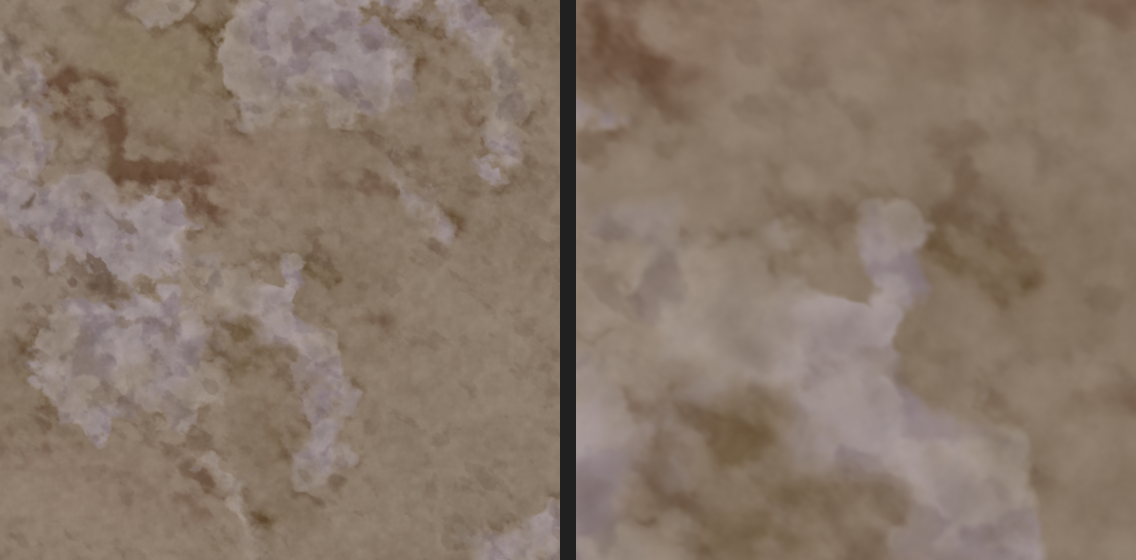
Left: the whole. Right: its middle third, enlarged.
A three.js fragment shader for this texture:

```glsl
varying vec2 vUv;

float hash(vec2 p) {
  vec3 q = fract(vec3(p.xyx) * 0.1031);
  q += dot(q, q.yzx + 33.33);
  return fract((q.x + q.y) * q.z);
}

float noise(vec2 p) {
  vec2 i = floor(p), f = fract(p);
  f = f * f * (3.0 - 2.0 * f);
  return mix(mix(hash(i), hash(i + vec2(1.0, 0.0)), f.x),
             mix(hash(i + vec2(0.0, 1.0)), hash(i + 1.0), f.x), f.y);
}

float fbm(vec2 p) {
  float sum = 0.0, amp = 0.5;
  for (int i = 0; i < 4; i++) {
    sum += amp * noise(p);
    p = mat2(1.6, 1.2, -1.2, 1.6) * p + 7.3;
    amp *= 0.5;
  }
  return sum / 0.9375;
}

float capsule(vec2 p, vec2 a, vec2 b, float r) {
  vec2 pa = p - a, ba = b - a;
  return length(pa - ba * clamp(dot(pa, ba) / dot(ba, ba), 0.0, 1.0)) - r;
}

float spot(vec2 p, vec2 c, vec2 size) {
  vec2 d = (p - c) / size;
  return exp(-dot(d, d));
}

// Lichen colony: two lobes, a bridge, a drooping tail and a thin streak
float colony(vec2 p) {
  float d = capsule(p, vec2(0.15, 0.38), vec2(0.16, 0.32), 0.085);
  d = min(d, capsule(p, vec2(0.28, 0.41), vec2(0.32, 0.31), 0.078));
  d = min(d, capsule(p, vec2(0.36, 0.50), vec2(0.49, 0.46), 0.042));
  d = min(d, capsule(p, vec2(0.50, 0.43), vec2(0.57, 0.35), 0.034));
  d = min(d, capsule(p, vec2(0.59, 0.30), vec2(0.57, 0.17), 0.034));
  d = min(d, capsule(p, vec2(0.52, 0.47), vec2(0.54, 0.53), 0.016));
  d = min(d, capsule(p, vec2(0.38, 0.17), vec2(0.44, 0.10), 0.010));
  return min(d, capsule(p, vec2(0.44, 0.10), vec2(0.45, 0.03), 0.016));
}

// Stained hollows that sit around a colony
float hollows(vec2 p) {
  float s = 1.2 * spot(p, vec2(0.43, 0.38), vec2(0.05, 0.055));
  s += spot(p, vec2(0.06, 0.39), vec2(0.025, 0.03));
  s += 0.9 * spot(p, vec2(0.08, 0.29), vec2(0.022, 0.035));
  s += spot(p, vec2(0.57, 0.50), vec2(0.022, 0.03));
  s += 0.8 * spot(p, vec2(0.50, 0.23), vec2(0.035, 0.04));
  s += spot(p, vec2(0.49, 0.06), vec2(0.025, 0.035));
  s += 0.6 * spot(p, vec2(0.33, 0.12), vec2(0.07, 0.04));
  return s + 0.6 * spot(p, vec2(0.67, 0.43), vec2(0.035, 0.02));
}

void main() {
  vec2 uv = vUv;
  vec2 warp = vec2(fbm(uv * 22.0), fbm(uv * 22.0 + 41.0)) - 0.5;
  vec2 p = uv + warp * 0.09;
  vec2 shifted = p - vec2(0.32, 0.55);
  float cloud = fbm(uv * 6.0 + 3.0);
  float mottle = fbm(uv * 30.0 + 19.0);
  float grain = fbm(uv * 70.0);
  vec2 slant = vec2(0.8 * uv.x - 0.6 * uv.y, 0.6 * uv.x + 0.8 * uv.y);
  float streaks = fbm(slant * vec2(24.0, 36.0));

  // Weathered tan stone with olive, pink and grey tints
  vec3 color = mix(vec3(0.50, 0.43, 0.36), vec3(0.56, 0.495, 0.43),
                   smoothstep(0.2, 0.7, 0.55 * cloud + 0.45 * mottle));
  color = mix(color, vec3(0.52, 0.455, 0.34), 0.6 * spot(p, vec2(0.26, 0.88), vec2(0.14, 0.09)));
  color = mix(color, vec3(0.57, 0.47, 0.41), 0.6 * spot(p, vec2(0.43, 0.70), vec2(0.14, 0.07)));
  color = mix(color, vec3(0.57, 0.49, 0.44), 0.5 * spot(p, vec2(0.17, 0.12), vec2(0.20, 0.10)));
  color = mix(color, vec3(0.53, 0.48, 0.42), 0.5 * spot(p, vec2(0.88, 0.18), vec2(0.16, 0.14)));
  color = mix(color, vec3(0.56, 0.50, 0.46), 0.8 * spot(p, vec2(0.08, 0.53), vec2(0.15, 0.13)));

  // Brown stains broken into blotches
  float stain = hollows(p) + hollows(shifted);
  stain += 1.4 * (1.0 - smoothstep(-0.02, 0.045, capsule(p, vec2(0.10, 0.84), vec2(0.17, 0.80), 0.03)));
  stain += 1.1 * (1.0 - smoothstep(-0.02, 0.05, capsule(p, vec2(0.22, 0.73), vec2(0.37, 0.65), 0.03)));
  stain += 0.6 * spot(p, vec2(0.07, 0.20), vec2(0.10, 0.025));
  stain *= smoothstep(0.32, 0.6, 0.65 * streaks + 0.35 * mottle);
  vec3 brown = mix(vec3(0.42, 0.34, 0.24), vec3(0.40, 0.29, 0.22), smoothstep(0.4, 0.6, cloud));
  color = mix(color, brown, clamp(stain, 0.0, 1.0) * 0.9);

  // Pale lichen whose rims are crisp in places and faded in others
  float d = min(colony(p), colony(shifted));
  d = min(d, capsule(p, vec2(0.0, 0.86), vec2(0.03, 0.66), 0.07));
  d = min(d, capsule(p, vec2(0.14, 0.61), vec2(0.27, 0.57), 0.075));
  d = min(d, capsule(p, vec2(0.27, 1.01), vec2(0.32, 1.01), 0.035));
  d = min(d, capsule(p, vec2(0.90, 0.0), vec2(1.02, 0.06), 0.05));
  d += (mottle - 0.5) * 0.05;
  float fade = mix(0.007, 0.028, smoothstep(0.4, 0.65, fbm(uv * 8.0 + 53.0)));
  float cover = 1.0 - smoothstep(-fade, fade, d);
  float rim = smoothstep(-0.05, -0.008, d);
  float violet = smoothstep(0.35, 0.65, fbm(uv * 10.0 + 27.0));
  vec3 lichen = mix(vec3(0.575, 0.52, 0.475), vec3(0.60, 0.55, 0.555), violet);
  lichen += 0.03 * rim + 0.13 * (mottle - 0.5);
  float crease = smoothstep(0.52, 0.68, fbm(uv * 26.0 + 61.0));
  lichen -= vec3(0.07, 0.075, 0.06) * crease;
  color = mix(color, lichen, cover * 0.92);

  // Broken shade outside the rims
  float halo = smoothstep(0.0, 0.012, d) * (1.0 - smoothstep(0.012, 0.05, d));
  color -= vec3(0.07, 0.08, 0.085) * halo * smoothstep(0.46, 0.66, streaks);

  // Scattered dark flecks and pits
  float fleck = smoothstep(0.6, 0.76, fbm(slant * vec2(26.0, 36.0) + 13.0));
  float fleckZone = 0.35 + 0.65 * spot(uv, vec2(0.15, 0.52), vec2(0.12, 0.10));
  color = mix(color, vec3(0.41, 0.33, 0.27), fleck * fleckZone * 0.75);
  float pits = spot(p, vec2(0.18, 0.49), vec2(0.014, 0.025))
             + spot(p, vec2(0.06, 0.65), vec2(0.014, 0.012))
             + spot(p, vec2(0.03, 0.91), vec2(0.02, 0.025));
  color = mix(color, vec3(0.37, 0.30, 0.25), min(pits, 1.0) * 0.75);

  color += 0.07 * (grain - 0.5);
  gl_FragColor = vec4(color, 1.0);
}
```
